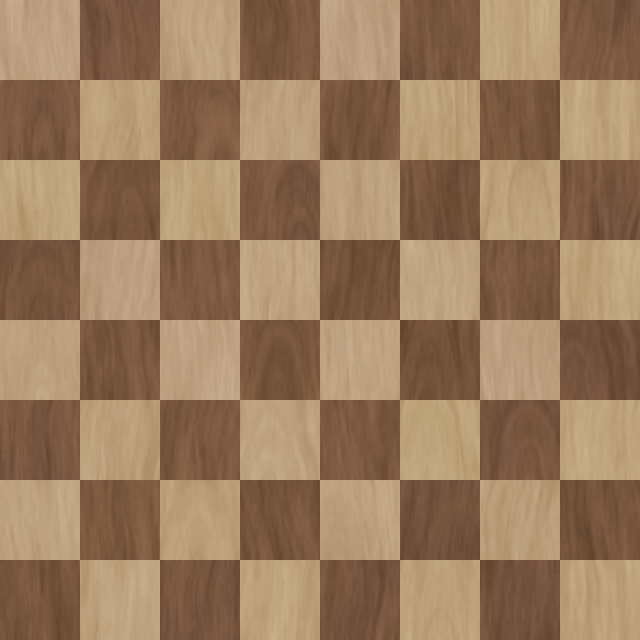
Reproduce this pattern procedurally as a three.js fragment shader.

```glsl
// Eight by eight checkerboard of pale and dark wood veneer squares.
// Each square has its own tint, slant and arching of vertical grain, made from
// stretched value noise; a finer layer of wrapping fibres covers the board.
varying vec2 vUv;

const float SQUARES = 8.0;
const vec3 PALE_LOW = vec3(0.69, 0.565, 0.42);
const vec3 PALE_HIGH = vec3(0.79, 0.69, 0.555);
const vec3 DARK_LOW = vec3(0.385, 0.27, 0.185);
const vec3 DARK_HIGH = vec3(0.545, 0.395, 0.29);

float hash(vec2 p) {
  vec3 q = fract(vec3(p.xyx) * 0.1031);
  q += dot(q, q.yzx + 33.33);
  return fract((q.x + q.y) * q.z);
}

// Value noise whose lattice wraps after a whole-number period.
float noise(vec2 p, vec2 period, vec2 seed) {
  vec2 i = floor(p);
  vec2 f = fract(p);
  vec2 u = f * f * (3.0 - 2.0 * f);
  vec2 a = mod(i, period) + seed;
  vec2 b = mod(i + 1.0, period) + seed;
  return mix(mix(hash(a), hash(vec2(b.x, a.y)), u.x),
             mix(hash(vec2(a.x, b.y)), hash(b), u.x), u.y);
}

// Position across the grain: straight and slanted, or arched in some squares.
float grainCoord(vec2 q, vec2 seed) {
  vec2 period = vec2(64.0);
  float slant = (hash(seed + 1.3) - 0.5) * 0.28;
  float bend = noise(q * vec2(2.0, 1.6), period, seed + 5.0) - 0.5;
  vec2 heart = vec2(0.2 + 0.6 * hash(seed + 2.7), -0.3 * hash(seed + 3.1));
  float straight = q.x + slant * (q.y - 0.5);
  float arched = length((q - heart) * vec2(1.0, 0.28));
  float isArched = step(0.68, hash(seed + 4.9));
  return mix(straight, arched, isArched) + 0.13 * bend;
}

// Tone of one square: broad bands, streaks and narrow growth lines.
float squareTone(vec2 q, vec2 seed) {
  vec2 period = vec2(64.0);
  float x = grainCoord(q, seed);
  float band = noise(vec2(x * 4.0, q.y * 0.7), period, seed + 11.0);
  float streak = noise(vec2(x * 15.0, q.y * 1.3), period, seed + 23.0);
  float fine = noise(vec2(x * 30.0, q.y * 3.0), period, seed + 37.0);
  float growth = noise(vec2(x * 11.0, q.y * 0.9), period, seed + 51.0);
  float tint = hash(seed + 6.1) - 0.5;
  return 0.55 + 0.24 * tint + 0.40 * (band - 0.5) + 0.34 * (streak - 0.5)
       + 0.26 * (fine - 0.5) - 0.26 * smoothstep(0.6, 0.95, growth);
}

// Short fibres and pores over the whole board.
float fibreTone(vec2 uv) {
  vec2 fibres = vec2(256.0, 48.0);
  vec2 pores = vec2(320.0, 112.0);
  float fibre = noise(uv * fibres, fibres, vec2(3.0, 71.0));
  float pore = noise(uv * pores, pores, vec2(19.0, 7.0));
  return 0.20 * (fibre - 0.5) + 0.18 * (pore - 0.5)
       - 0.16 * smoothstep(0.7, 0.95, pore);
}

// Smoothed alternation of +1 and -1 along each axis.
vec2 alternate(vec2 p, vec2 width) {
  vec2 parity = 1.0 - 2.0 * mod(floor(p), 2.0);
  vec2 edge = 0.5 - abs(fract(p) - 0.5);
  return parity * clamp(2.0 * edge / width, 0.0, 1.0);
}

void main() {
  vec2 p = vUv * SQUARES;
  vec2 cell = mod(floor(p), SQUARES);
  vec2 seed = cell * 83.0 + 17.0;

  float tone = squareTone(fract(p), seed) + fibreTone(vUv);
  tone = clamp(tone, 0.0, 1.0);

  // Some squares lean towards yellow, others towards pink.
  float warmth = hash(seed + 8.3) - 0.5;
  vec3 lean = vec3(0.0, 0.008, -0.022) * warmth;
  vec3 pale = mix(PALE_LOW, PALE_HIGH, tone) + 1.3 * lean;
  vec3 dark = mix(DARK_LOW, DARK_HIGH, tone) + 0.6 * lean;

  vec2 side = alternate(p, max(fwidth(p), vec2(1e-5)));
  float paleness = 0.5 - 0.5 * side.x * side.y;
  gl_FragColor = vec4(mix(dark, pale, paleness), 1.0);
}
```
